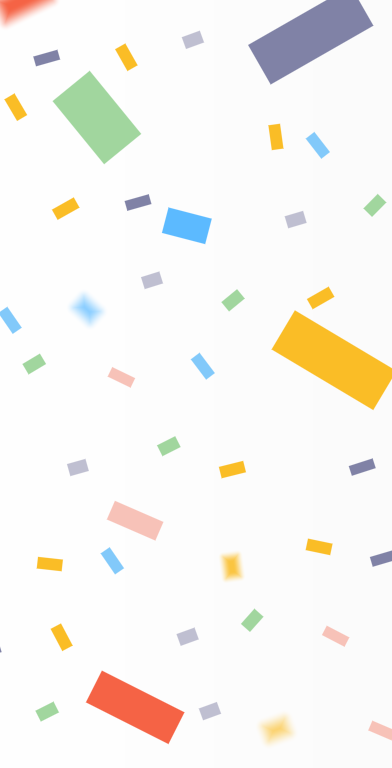
Reproduce this pattern procedurally as a Shadertoy shader.

```glsl
// Scattered paper confetti: a few large strips, many small ones and some out of focus, on white.
#define COLUMNS 4.6        // small pieces per canvas width
#define JITTER 0.56        // random shift inside a cell
#define CLEARANCE 0.05     // empty margin around large strips
#define LARGE_COUNT 6
#define KINDS 8
#define SOFT_KIND 2        // the small kind that is out of focus
#define RED_KIND 5
#define AMBER_KIND 3
#define SEED 17.0

// slate, mint, blue, amber, blush, red, lavender, sky
const vec3 PALETTE[KINDS] = vec3[KINDS](
    vec3(0.50, 0.51, 0.65), vec3(0.63, 0.84, 0.62),
    vec3(0.36, 0.73, 1.00), vec3(0.98, 0.74, 0.15),
    vec3(0.97, 0.76, 0.72), vec3(0.96, 0.39, 0.27),
    vec3(0.75, 0.75, 0.82), vec3(0.51, 0.79, 0.98));

// small pieces: length, width, tilt, spread of tilt
const vec4 SHAPE[KINDS] = vec4[KINDS](
    vec4(0.064, 0.026, 0.27, 0.10), vec4(0.052, 0.031, 0.70, 0.50),
    vec4(0.054, 0.036, -0.50, 2.00), vec4(0.064, 0.030, -0.30, 2.40),
    vec4(0.065, 0.027, -0.42, 0.20), vec4(0.064, 0.028, -0.70, 0.90),
    vec4(0.049, 0.032, 0.30, 0.10), vec4(0.065, 0.028, -0.98, 0.15));

const float LARGE_LENGTH[LARGE_COUNT] =
    float[LARGE_COUNT](0.302, 0.208, 0.114, 0.302, 0.135, 0.236);

vec3 hash3(vec2 cell) {
    vec3 q = fract(vec3(cell.xyx + SEED) * vec3(0.1031, 0.1030, 0.0973));
    q += dot(q, q.yxz + 33.33);
    return fract((q.xxy + q.yzz) * q.zyx);
}

// Signed distance to a tilted rectangle
float strip(vec2 p, vec2 size, float tilt) {
    float c = cos(tilt), s = sin(tilt);
    vec2 d = abs(mat2(c, -s, s, c) * p) - 0.5 * size;
    return length(max(d, 0.0)) + min(max(d.x, d.y), 0.0);
}

float coverage(float dist, float blur) {
    return 1.0 - smoothstep(-blur, blur, dist);
}

// Large strips swing from side to side on the way down
float largeStrip(vec2 p, int index, float height) {
    float i = float(index);
    vec2 center = vec2(0.53 + 0.33 * cos(0.65 + 1.95 * i),
                       height * (0.954 - 0.09 * i - 0.017 * i * i));
    float aspect = (index == 1 || index == 2) ? 1.7 : 2.6;
    float tilt = -0.45 + 0.97 * exp(-0.8 * i) * cos(3.14159 * i);
    return strip(p - center, LARGE_LENGTH[index] * vec2(1.0, 1.0 / aspect), tilt);
}

bool nearLarge(vec2 p, float height) {
    float nearest = 1.0;
    for (int i = 0; i < LARGE_COUNT; i++)
        nearest = min(nearest, largeStrip(p, i, height));
    return nearest < CLEARANCE;
}

// Paint the small piece that belongs to one grid cell
vec3 paintSmall(vec3 color, vec2 p, vec2 cell, float height, float edge) {
    vec3 rnd = hash3(cell), look = hash3(cell + 71.0);
    float stagger = 0.5 * mod(cell.y, 2.0);
    vec2 center = (cell + vec2(stagger, 0.0) + 0.5 + JITTER * (rnd.xy - 0.5)) / COLUMNS;
    if (nearLarge(center, height)) return color;

    int kind = int(mod(3.0 * cell.x + 2.0 * cell.y + floor(2.0 * rnd.z), float(KINDS)));
    if (kind == RED_KIND && look.x > 0.5) kind = AMBER_KIND;

    vec4 shape = SHAPE[kind];
    vec3 tint = PALETTE[kind];
    float blur = edge, opacity = 1.0;
    if (kind == SOFT_KIND) {
        blur = mix(0.008, 0.030, look.x);
        opacity = mix(1.0, 0.6, look.x);
        tint = look.y < 0.4 ? tint : look.y < 0.7 ? PALETTE[AMBER_KIND] : PALETTE[6];
    }
    float tilt = shape.z + shape.w * (look.z - 0.5);
    return mix(color, tint, opacity * coverage(strip(p - center, shape.xy, tilt), blur));
}

void mainImage(out vec4 fragColor, in vec2 fragCoord) {
    vec2 p = fragCoord / iResolution.x;
    float height = iResolution.y / iResolution.x;
    float edge = 0.75 / iResolution.x;

    // Paper, slightly greyer to the right
    vec3 color = vec3(mix(0.997, 0.985, smoothstep(0.0, 1.0, p.x)));

    // Small pieces
    vec2 home = floor(p * COLUMNS);
    for (int y = -1; y <= 1; y++)
        for (int x = -2; x <= 1; x++)
            color = paintSmall(color, p, home + vec2(x, y), height, edge);

    // Large strips
    for (int i = 0; i < LARGE_COUNT; i++)
        color = mix(color, PALETTE[i], coverage(largeStrip(p, i, height), edge));

    // Blurred red piece entering at the upper left corner
    float corner = strip(p - vec2(0.06, height), vec2(0.13, 0.06), 0.45);
    color = mix(color, PALETTE[RED_KIND], coverage(corner, 0.025));

    fragColor = vec4(color, 1.0);
}
```
